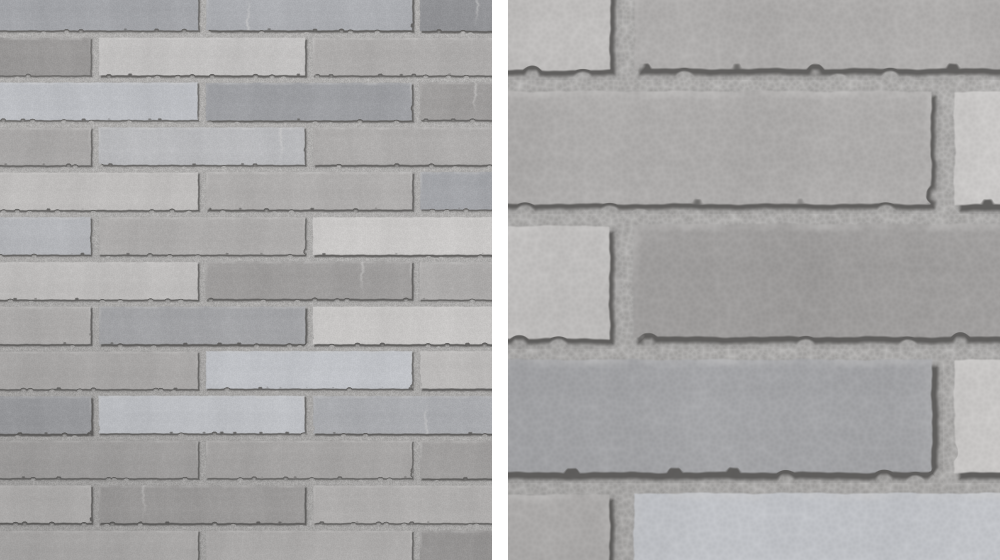
Left, the full canvas; right, a detail of the centre.
A WebGL 2 fragment shader for this texture:

```glsl
#version 300 es
precision highp float;
// Running-bond wall of long grey bricks with worn edges and recessed mortar.
uniform vec2 u_resolution;
out vec4 fragColor;

// Sizes are fractions of the canvas height.
const vec2 PITCH = vec2(0.3822, 0.0800);
const vec2 BRICK = vec2(0.3680, 0.0672);
const vec2 ORIGIN = vec2(0.0215, 0.0191);
const vec2 SHADOW_SHIFT = vec2(0.0030, -0.0034);

const vec3 MORTAR = vec3(0.675, 0.670, 0.665);
const vec3 SHADOW = vec3(0.350, 0.345, 0.340);
const vec3 DARK_BRICK = vec3(0.570, 0.563, 0.560);
const vec3 PALE_BRICK = vec3(0.785, 0.778, 0.773);
const vec3 COOL_TINT = vec3(0.975, 0.995, 1.025);
const vec3 BLOOM = vec3(0.830, 0.825, 0.820);

float hash(vec2 p) {
  vec3 q = fract(p.xyx * vec3(0.1031, 0.1030, 0.0973));
  q += dot(q, q.yzx + 33.33);
  return fract((q.x + q.y) * q.z);
}

// Distance to the nearest scattered point, one point per unit cell.
float cellular(vec2 p) {
  vec2 cell = floor(p);
  float nearest = 2.0;
  for (int y = -1; y <= 1; y++) {
    for (int x = -1; x <= 1; x++) {
      vec2 c = cell + vec2(float(x), float(y));
      vec2 site = c + vec2(hash(c), hash(c + 71.7));
      nearest = min(nearest, distance(p, site));
    }
  }
  return nearest;
}

// Irregular wave in about -1..1.
float layeredSines(float x, float seed) {
  float phase = seed * 40.0;
  return 0.5 * sin(x + phase) + 0.3 * sin(2.3 * x + 1.7 * phase)
       + 0.2 * sin(5.1 * x + 2.9 * phase);
}

float boxDistance(vec2 p, vec2 halfSize) {
  vec2 d = abs(p) - halfSize;
  return length(max(d, 0.0)) + min(max(d.x, d.y), 0.0);
}

float coverage(float d, float softness) {
  return 1.0 - smoothstep(-softness, softness, d);
}

// Brick outline roughened by slow waves and small chips.
float brickDistance(vec2 local, vec2 p, float seed) {
  vec2 wobble = 0.0006 * vec2(layeredSines(p.y * 150.0, seed),
                              layeredSines(p.x * 110.0, seed + 0.4));
  float chip = 1.0 - smoothstep(0.08, 0.26, cellular(p * 42.0 + seed * 9.0));
  float lower = 1.0 - smoothstep(-0.03, 0.01, local.y);
  return boxDistance(local + wobble, 0.5 * BRICK - 0.0008) - 0.0008
       + 0.0028 * chip * lower;
}

// Fired face: overall tone, soft vertical bands, and faint pale streaks.
vec3 brickFace(vec2 local, vec2 id, float seed) {
  float tone = 0.5 * (hash(id + 5.3) + hash(id + 19.1));
  tone = clamp(0.5 + 1.35 * (tone - 0.5), 0.0, 1.0);
  vec3 color = mix(DARK_BRICK, PALE_BRICK, tone);
  color *= mix(vec3(1.0), COOL_TINT, smoothstep(0.5, 0.9, hash(id + 31.0)));
  float sway = 0.15 * sin(local.y * 70.0 + seed * 6.0);
  color += 0.014 * layeredSines(local.x * 38.0 + sway, seed);
  color += 0.008 * layeredSines(local.y * 90.0, seed + 0.7);
  float streakX = (hash(id + 43.0) - 0.5) * 0.8 * BRICK.x;
  float wander = 0.003 * layeredSines(local.y * 130.0, seed);
  float offset = (local.x - streakX + wander) / 0.0025;
  float marked = step(0.78, hash(id + 57.0));
  float fade = smoothstep(-0.035, 0.02, local.y * sign(seed - 0.5));
  return mix(color, BLOOM, 0.4 * exp(-offset * offset) * marked * fade);
}

void main() {
  vec2 p = gl_FragCoord.xy / u_resolution.y;
  float pixel = 1.0 / u_resolution.y;

  // Rows are counted from the top; every other row slides half a brick.
  vec2 wall = vec2(p.x, 1.0 - p.y) + ORIGIN;
  float row = floor(wall.y / PITCH.y);
  wall.x += 0.5 * PITCH.x * mod(row, 2.0);
  vec2 id = vec2(floor(wall.x / PITCH.x), row) + 11.0;
  vec2 local = (fract(wall / PITCH) - 0.5) * PITCH * vec2(1.0, -1.0);
  float seed = hash(id);
  local += 0.0014 * (vec2(seed, hash(id + 3.7)) - 0.5);

  // Sandy grain at two scales.
  float fine = cellular(p * 330.0) - 0.45;
  float coarse = cellular(p * 120.0 + 17.0) - 0.45;

  // Mortar with the shadow that each brick throws down and to the right.
  vec3 color = MORTAR + 0.085 * fine + 0.055 * coarse;
  float depth = mix(0.75, 1.2, hash(id + 83.0));
  float shade = brickDistance(local - SHADOW_SHIFT * depth, p, seed);
  color *= 1.0 - 0.10 * coverage(shade - 0.002, 0.004);
  color = mix(color, SHADOW, 0.9 * coverage(shade, 0.0013 + 0.5 * pixel));

  // Brick face with a pale, patchy rim along its upper side.
  float d = brickDistance(local, p, seed);
  vec3 face = brickFace(local, id, seed) + 0.035 * fine + 0.022 * coarse;
  float rim = smoothstep(-0.006, -0.001, d) * smoothstep(-0.01, 0.025, local.y);
  float patchy = 0.5 + 0.5 * layeredSines(p.x * 75.0, seed + 0.2);
  face = mix(face, BLOOM, 0.38 * rim * patchy);
  color = mix(color, face, coverage(d, 0.0004 + 0.7 * pixel));

  // Gentle daylight falloff toward the lower left.
  float light = 0.975 + 0.045 * smoothstep(0.0, 0.9, p.y);
  light -= 0.07 * exp(-5.0 * dot(p, p));
  fragColor = vec4(clamp(color * light, 0.0, 1.0), 1.0);
}
```
